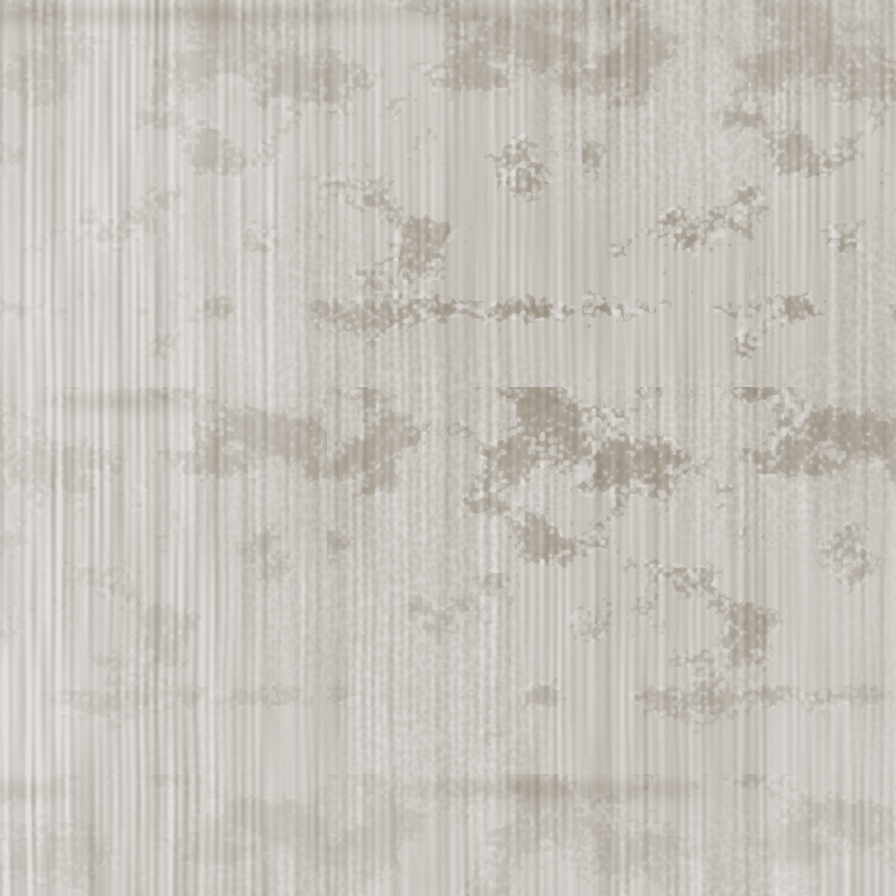
A three.js fragment shader for this texture:

```glsl
varying vec2 vUv;

float hash(vec2 p) {
  vec3 q = fract(vec3(p.xyx) * 0.1031);
  q += dot(q, q.yzx + 33.33);
  return fract((q.x + q.y) * q.z);
}

float noise(vec2 p) {
  vec2 i = floor(p), f = fract(p);
  f = f * f * (3.0 - 2.0 * f);
  return mix(mix(hash(i), hash(i + vec2(1.0, 0.0)), f.x),
             mix(hash(i + vec2(0.0, 1.0)), hash(i + 1.0), f.x), f.y);
}

float fbm(vec2 p) {
  float sum = 0.0, gain = 0.5;
  for (int i = 0; i < 4; i++) {
    sum += gain * noise(p);
    p = p * 2.07 + 11.3;
    gain *= 0.5;
  }
  return sum / 0.9375;
}

// Distance to the nearest jittered cell centre
float pebbles(vec2 p) {
  vec2 cell = floor(p);
  float nearest = 2.0;
  for (int y = -1; y <= 1; y++) {
    for (int x = -1; x <= 1; x++) {
      vec2 c = cell + vec2(float(x), float(y));
      vec2 centre = c + vec2(hash(c), hash(c + 57.0));
      nearest = min(nearest, length(p - centre));
    }
  }
  return nearest;
}

// Narrow, irregular vertical ribs that waver slightly along their length
float ribs(vec2 p) {
  float x = p.x + 0.002 * (noise(p * vec2(6.0, 9.0)) - 0.5);
  float fine = noise(vec2(x * 240.0, p.y * 9.0)) - 0.5;
  float medium = noise(vec2(x * 150.0, p.y * 2.0 + 20.0)) - 0.5;
  float wide = noise(vec2(x * 40.0, p.y + 40.0)) - 0.5;
  float comb = sin(6.2832 * (x * 92.0 + 0.9 * noise(vec2(x * 25.0, 3.0))));
  float depth = 0.3 + noise(vec2(x * 30.0, p.y * 4.0 + 60.0));
  return 0.22 * fine + 0.22 * medium + 0.10 * wide + 0.10 * comb * depth;
}

// Worn motif: a ragged horizontal band with columns trailing below it
float stainField(vec2 p) {
  float band = exp(-pow((p.y - 0.065) / 0.036, 2.0));
  float column = mod(p.x - 0.05, 0.3) - 0.15 - 0.03 * sin(p.y * 42.0);
  float trail = exp(-pow(column / 0.045, 2.0));
  trail *= mix(1.0, 0.6, step(0.35, p.x));
  float field = fbm(p * vec2(17.0, 23.0) + 4.0) - 0.67 + 0.17 * max(band, trail);
  return field - 0.25 * smoothstep(0.33, 0.42, p.y);
}

void main() {
  // Staggered rows of repeated panels
  float depth = (1.0 - vUv.y) / 0.432;
  float row = floor(depth);
  float across = (vUv.x - 0.365 * step(0.5, row)) / 0.65;
  vec2 local = vec2(fract(across) * 0.65, fract(depth) * 0.432);
  float panel = hash(vec2(floor(across) + 7.0, row + 3.0)) - 0.5;

  // Ribbed cloth under broad, soft shading
  vec2 fromCentre = (vUv - vec2(0.72, 0.6)) * vec2(2.2, 2.6);
  float wear = exp(-dot(fromCentre, fromCentre));
  float cloud = fbm(vUv * vec2(4.0, 5.0) + 30.0) - 0.5;
  float tone = 0.85 - 0.08 * wear - 0.08 * smoothstep(0.0, 0.5, vUv.x);
  tone += 0.22 * cloud + 0.02 * panel;
  tone += ribs(vUv) * mix(1.3, 0.95, smoothstep(0.1, 0.5, vUv.x));

  // Fine mottling and crackle, strongest away from the left edge
  float pebble = pebbles(vUv * vec2(135.0, 125.0));
  float crackle = smoothstep(0.15, 0.75, pebble) - 0.5;
  float crackled = smoothstep(0.05, 0.5, vUv.x) * smoothstep(0.3, 0.65, noise(vUv * 6.0 + 9.0));
  float grain = noise(vUv * 190.0) - 0.5;
  tone += (0.12 * crackle + 0.06 * grain) * (0.2 + crackled);

  // Porous stains that break into specks along their borders
  float field = stainField(local);
  float clump = noise(vUv * 75.0 + 13.0) - 0.5;
  float ragged = field + 0.24 * grain + 0.18 * crackle + 0.12 * clump;
  float stain = smoothstep(-0.04, 0.09, ragged);
  float haze = smoothstep(-0.12, 0.14, field);
  float strength = 0.15 + 0.50 * wear;
  float border = exp(-pow((field + 0.01) / 0.06, 2.0));
  tone -= strength * (0.52 * stain + 0.28 * haze);
  tone -= strength * 0.5 * haze * (grain + 0.6 * crackle);
  tone += 0.20 * border * smoothstep(0.05, 0.3, -grain) * (0.3 + wear);

  // Soft smears lying along the panel tops
  float smear = exp(-pow((local.y - 0.017) / 0.012, 2.0));
  smear *= smoothstep(0.55, 0.85, noise(vec2(vUv.x * 7.0, row * 5.0 + 2.0)));
  tone -= 0.22 * smear;

  vec3 umber = vec3(0.60, 0.565, 0.505);
  vec3 chalk = vec3(0.86, 0.85, 0.838);
  gl_FragColor = vec4(mix(umber, chalk, clamp(tone, -0.3, 1.08)), 1.0);
}
```
